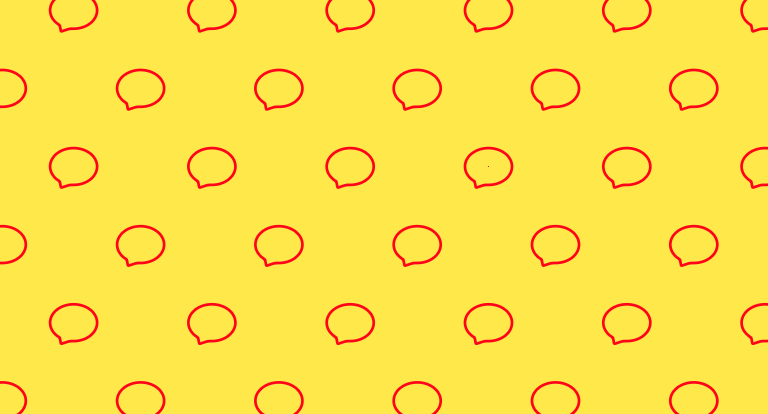
Reproduce this pattern procedurally as a WebGL 1 fragment shader.

```glsl
precision highp float;

uniform vec2 u_resolution;

float cross2(vec2 a, vec2 b) {
  return a.x * b.y - a.y * b.x;
}

float segmentDistance(vec2 p, vec2 a, vec2 b) {
  vec2 edge = b - a;
  return length(p - a - edge * clamp(dot(p - a, edge) / dot(edge, edge), 0.0, 1.0));
}

// Signed distance to a triangle with counterclockwise corners
float triangleDistance(vec2 p, vec2 a, vec2 b, vec2 c) {
  float edge = min(segmentDistance(p, a, b),
                   min(segmentDistance(p, b, c), segmentDistance(p, c, a)));
  float inside = min(cross2(b - a, p - a),
                     min(cross2(c - b, p - b), cross2(a - c, p - c)));
  return inside > 0.0 ? -edge : edge;
}

// Approximate signed distance, accurate near the outline
float ellipseDistance(vec2 p, vec2 radii) {
  float level = length(p / radii);
  float slope = length(p / (radii * radii));
  return level * (level - 1.0) / max(slope, 1e-4);
}

float smoothUnion(float a, float b, float blend) {
  float h = max(blend - abs(a - b), 0.0) / blend;
  return min(a, b) - h * h * blend * 0.25;
}

// Oval balloon with a small rounded tail at the lower left
float bubbleDistance(vec2 p) {
  float balloon = ellipseDistance(p, vec2(23.5, 18.4));
  float tail = triangleDistance(p, vec2(-12.0, -20.2), vec2(4.0, -15.0),
                                vec2(-14.0, -10.0)) - 0.8;
  return smoothUnion(balloon, tail, 1.2);
}

void main() {
  // The canvas is 768 units wide
  float pixel = 768.0 / u_resolution.x;
  vec2 p = gl_FragCoord.xy * pixel - vec2(2.3, 13.2);

  // Staggered rows of repeats, each cell centred on its bubble
  vec2 cell = vec2(138.3, 78.1);
  float row = floor(p.y / cell.y + 0.5);
  p.x -= 71.3 * mod(row, 2.0);
  p = mod(p + 0.5 * cell, cell) - 0.5 * cell;

  // Outline with an edge one pixel soft
  float stroke = abs(bubbleDistance(p)) - 1.35;
  float ink = clamp(0.5 - stroke / pixel, 0.0, 1.0);

  vec3 yellow = vec3(1.0, 0.91, 0.29);
  vec3 red = vec3(1.0, 0.01, 0.1);
  gl_FragColor = vec4(mix(yellow, red, ink), 1.0);
}
```
